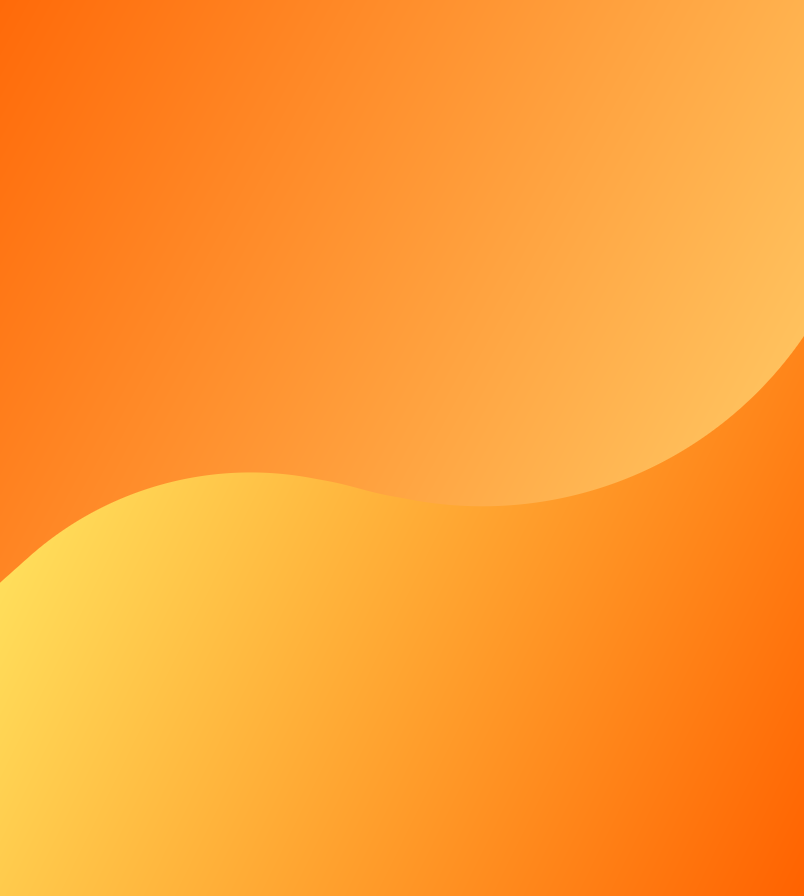
Give the GLSL for this background, as a Shadertoy shader.

```glsl
// Two warm diagonal gradients meeting along a smooth S-shaped wave.
// The wave is a circular crest on the left blended into a circular trough
// on the right, with a straight run-out at the far left.

// Height of the wave at x, both in units of the canvas height
float waveHeight(float x) {
    // Crest: upper arc, continued by its tangent line left of the joint
    float joint = 0.0325;
    float dx = max(x, joint) - 0.280;
    float arc = sqrt(max(0.1387 - dx * dx, 0.0001));
    float crest = 0.1003 + arc + 0.89 * min(x - joint, 0.0);

    // Trough: lower arc
    dx = x - 0.539;
    float trough = 0.8698 - sqrt(max(0.1891 - dx * dx, 0.0001));

    return mix(crest, trough, smoothstep(0.35, 0.455, x));
}

void mainImage(out vec4 fragColor, in vec2 fragCoord) {
    vec2 uv = fragCoord / iResolution.xy;

    // Keep the wave's proportions relative to the canvas
    float x = uv.x * 0.8984;

    // Upper field: deep orange at top left to pale apricot at right
    float upperBlend = clamp(0.82 * uv.x + 0.49 * (1.0 - uv.y), 0.0, 1.0);
    vec3 upper = mix(vec3(1.0, 0.415, 0.035), vec3(1.0, 0.757, 0.365), upperBlend);

    // Lower field: yellow at left to deep orange at bottom right
    float lowerBlend = clamp(0.84 * uv.x + 0.46 * (0.348 - uv.y), 0.0, 1.0);
    vec3 lower = mix(vec3(1.0, 0.87, 0.355), vec3(1.0, 0.385, 0.0), lowerBlend);

    // Smooth edge, about one pixel wide across the wave
    float slope = (waveHeight(x + 0.001) - waveHeight(x - 0.001)) / 0.002;
    float edge = (uv.y - waveHeight(x)) / length(vec2(1.0, slope));
    float above = clamp(edge * iResolution.y + 0.5, 0.0, 1.0);

    fragColor = vec4(mix(lower, upper, above), 1.0);
}
```
